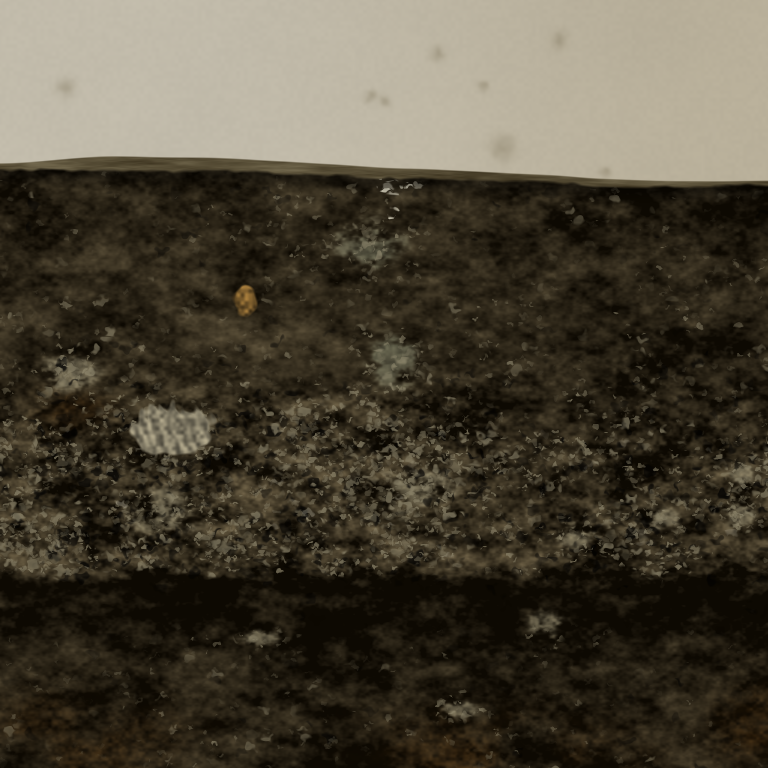
This texture is drawn by a Shadertoy shader. Its source:

```glsl
// Weathered stone ledge with lichen, grit and a shell below a pale plaster wall.

float hash(vec2 p) {
    vec3 q = fract(vec3(p.xyx) * 0.1031);
    q += dot(q, q.yzx + 33.33);
    return fract((q.x + q.y) * q.z);
}

float noise(vec2 p) {
    vec2 i = floor(p), f = fract(p);
    f = f * f * (3.0 - 2.0 * f);
    return mix(mix(hash(i), hash(i + vec2(1, 0)), f.x),
               mix(hash(i + vec2(0, 1)), hash(i + vec2(1, 1)), f.x), f.y);
}

float fbm(vec2 p) {
    float sum = 0.0, amp = 0.5;
    for (int i = 0; i < 4; i++) {
        sum += amp * noise(p);
        p = p * 2.03 + 17.3;
        amp *= 0.53;
    }
    return sum;
}

float blob(vec2 p, vec2 centre, vec2 radius) {
    vec2 d = (p - centre) / radius;
    return exp(-dot(d, d));
}

// Irregular chips, one per grid cell, kept where their random rank is below the density.
float flecks(vec2 p, float scale, float density) {
    vec2 g = p * scale + 0.9 * vec2(noise(p * scale * 1.9), noise(p * scale * 1.9 + 40.0));
    float result = 0.0;
    for (int k = 0; k < 9; k++) {
        vec2 id = floor(g) + vec2(k % 3 - 1, k / 3 - 1);
        float shade = hash(id + 61.0), size = 0.25 + 0.4 * hash(id + 83.0);
        vec2 d = g - id - vec2(hash(id + 19.0), hash(id + 37.0));
        float chip = 1.0 - smoothstep(size - 0.25, size + 0.15, length(d * vec2(1.0, 1.35)));
        result = max(result, chip * smoothstep(0.0, 0.15, density - hash(id + 7.0)) * (0.3 + 0.7 * shade));
    }
    return result;
}

vec3 wall(vec2 p) {
    vec3 col = mix(vec3(0.765, 0.74, 0.675), vec3(0.725, 0.69, 0.605), smoothstep(0.2, 1.0, p.x));
    col *= 0.975 + 0.04 * fbm(p * 5.0) + 0.02 * (noise(p * 200.0) - 0.5);
    // Faint stains: position and radius
    vec3 stains[8] = vec3[8](
        vec3(0.085, 0.885, 0.011), vec3(0.482, 0.874, 0.007), vec3(0.501, 0.868, 0.008), vec3(0.571, 0.93, 0.009),
        vec3(0.628, 0.887, 0.007), vec3(0.655, 0.807, 0.016), vec3(0.729, 0.948, 0.01), vec3(0.789, 0.776, 0.007));
    for (int i = 0; i < 8; i++)
        col = mix(col, vec3(0.49, 0.45, 0.35), 0.36 * blob(p + 0.006 * noise(p * 90.0) - 0.003, stains[i].xy, vec2(stains[i].z)));
    return col;
}

vec3 stone(vec2 p) {
    float rough = fbm(p * vec2(7.0, 11.0)), grain = fbm(p * vec2(32.0, 55.0)) - 0.48;
    float fine = noise(p * vec2(125.0, 170.0)) + 0.6 * noise(p * vec2(230.0, 260.0)) - 0.8;
    float below = 1.0 - smoothstep(0.235, 0.265, p.y + 0.04 * grain);
    float crust = smoothstep(0.23, 0.28, p.y) * (1.0 - smoothstep(0.36, 0.58, p.y + 0.2 * (rough - 0.5)));
    crust *= mix(1.0, 0.75, smoothstep(0.3, 0.75, p.x));

    // Broad light and shade
    float tone = 0.37 + 0.9 * (rough - 0.48) + (1.2 + 0.8 * crust) * grain + (0.3 + 0.35 * crust) * fine;
    tone += 0.15 * crust + 0.13 * blob(p, vec2(0.32, 0.5), vec2(0.25, 0.13));
    tone -= 0.2 * blob(p, vec2(0.72, 0.45), vec2(0.13, 0.09)) + 0.1 * smoothstep(0.64, 0.75, p.y);
    tone -= 0.35 * blob(p, vec2(0.935, 0.555), vec2(0.04, 0.014));
    tone -= below * (0.14 + 0.32 * smoothstep(0.13, 0.2, p.y) + 0.15 * blob(p, vec2(0.46, 0.1), vec2(0.07, 0.1)));
    vec3 col = mix(vec3(0.05, 0.034, 0.006), vec3(0.31, 0.27, 0.19), clamp(tone, 0.0, 1.6));

    // Rust
    float rust = blob(p, vec2(0.1, 0.04), vec2(0.11, 0.05)) + blob(p, vec2(0.64, 0.01), vec2(0.16, 0.05));
    rust += blob(p, vec2(0.99, 0.05), vec2(0.05, 0.06)) + blob(p, vec2(0.09, 0.46), vec2(0.05, 0.03));
    col = mix(col, vec3(0.2, 0.125, 0.04) * (1.0 + fine), 0.6 * rust * smoothstep(0.3, 0.65, rough));

    // Lichen patches: centre and radii
    vec4 patches[12] = vec4[12](
        vec4(0.09, 0.515, 0.045, 0.03), vec4(0.515, 0.53, 0.045, 0.04), vec4(0.48, 0.685, 0.05, 0.04),
        vec4(0.215, 0.335, 0.06, 0.035), vec4(0.55, 0.365, 0.05, 0.025), vec4(0.855, 0.325, 0.032, 0.017),
        vec4(0.967, 0.38, 0.018, 0.017), vec4(0.966, 0.33, 0.022, 0.024), vec4(0.75, 0.305, 0.028, 0.025),
        vec4(0.595, 0.077, 0.028, 0.016), vec4(0.715, 0.187, 0.028, 0.02), vec4(0.34, 0.17, 0.028, 0.012));
    float lichen = 0.0;
    for (int i = 0; i < 12; i++) lichen = max(lichen, blob(p, patches[i].xy, patches[i].zw));
    vec3 lichenColor = mix(vec3(0.47, 0.44, 0.35), vec3(0.35, 0.36, 0.29), blob(p, vec2(0.5, 0.6), vec2(0.1, 0.14)));
    col = mix(col, lichenColor * (1.0 + 0.5 * fine), 0.7 * smoothstep(0.25, 0.85, lichen * (0.8 + 2.0 * grain + 0.4 * fine)));

    // Scattered grit, dark pits and pale chips
    float clump = smoothstep(0.35, 0.62, fbm(p * vec2(13.0, 17.0) + 5.0));
    float density = 0.05 + 0.07 * clump + 0.55 * crust * (0.25 + 0.75 * clump) + 0.3 * lichen;
    density *= 1.0 - 0.85 * smoothstep(0.16, 0.2, p.y) * below;
    col *= 1.0 - 0.75 * flecks(p + 9.0, 70.0, 0.1 + 0.35 * crust);
    float grit = max(flecks(p, 80.0, density), flecks(p + 3.0, 135.0, density));
    col = mix(col, vec3(0.56, 0.53, 0.43), 0.72 * grit);
    float chips = blob(p, vec2(0.525, 0.757), vec2(0.035, 0.009)) + blob(p, vec2(0.511, 0.721), vec2(0.008));
    return mix(col, vec3(0.8, 0.78, 0.7), min(1.0, 1.4 * flecks(p + 5.0, 95.0, 1.2 * chips + 0.06 * crust)));
}

void mainImage(out vec4 fragColor, in vec2 fragCoord) {
    vec2 p = fragCoord / iResolution.xy;
    float px = 1.0 / iResolution.y, wear = noise(p * 75.0) - 0.5, speckle = noise(p * 190.0) - 0.5;
    vec3 col = stone(p);

    // Ribbed shell with a toothed rim, and a dry leaf
    vec2 q = (p - vec2(0.225, 0.44)) / vec2(0.054, 0.032);
    float ribs = sin(q.x * 22.0 + q.y * 5.0 + 3.0 * wear);
    float rim = length(q) + 0.09 * ribs * smoothstep(-0.2, 0.7, q.y) + 0.4 * wear;
    col = mix(col, vec3(0.56, 0.53, 0.44) * (0.9 + 0.13 * ribs + 0.5 * speckle), 1.0 - smoothstep(0.85, 1.06, rim));
    q = mat2(0.9, -0.44, 0.44, 0.9) * (p - vec2(0.319, 0.609)) / vec2(0.018, 0.02);
    col = mix(col, vec3(0.44, 0.33, 0.16) * (1.0 + speckle), 1.0 - smoothstep(0.8, 1.05, length(q) + 0.4 * wear));

    // Thin worn lip tapering to the right, then the wall behind it
    float wave = 0.003 * (noise(vec2(p.x * 14.0, 2.0)) - 0.5);
    float top = mix(0.795, 0.764, smoothstep(0.15, 0.95, p.x)) - 0.009 * (1.0 - smoothstep(0.0, 0.15, p.x)) + wave;
    float base = mix(0.776, 0.758, smoothstep(0.25, 0.85, p.x)) + 2.0 * wave + 0.004 * wear;
    col *= 1.0 - 0.35 * smoothstep(base - 0.025, base, p.y);
    vec3 lip = mix(vec3(0.2, 0.165, 0.09), vec3(0.5, 0.46, 0.35), fbm(p * vec2(16.0, 160.0)));
    col = mix(col, lip, smoothstep(base - 2.0 * px, base + 2.0 * px, p.y));
    fragColor = vec4(mix(col, wall(p), smoothstep(top - px, top + px, p.y)), 1.0);
}
```
